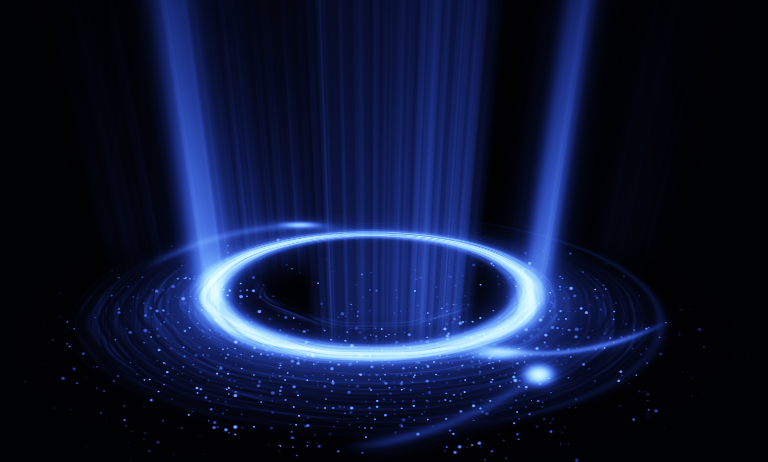
Give the GLSL for this background, as a Shadertoy shader.

```glsl
// A glowing ring of light on a dark floor, with beams and curtains rising from it.
// All parts add up as one light intensity, built from a tilted-disk radius, fanned
// ray noise and scattered sparks; an exponential tint turns it into blue to white.

const vec2 RING_CENTER = vec2(0.807, 0.363);
const vec2 RING_AXES = vec2(0.348, 0.130);
const float TILT_SHIFT = 0.6;
const vec3 TINT = vec3(0.157, 0.287, 1.0);

float hash(vec2 p) {
    return fract(sin(dot(p, vec2(127.1, 311.7))) * 43758.5453);
}

float noise(vec2 p) {
    vec2 i = floor(p), f = fract(p);
    f = f * f * (3.0 - 2.0 * f);
    return mix(mix(hash(i), hash(i + vec2(1, 0)), f.x),
               mix(hash(i + vec2(0, 1)), hash(i + vec2(1, 1)), f.x), f.y);
}

float bell(float x, float width) {
    return exp(-x * x / (width * width));
}

float band(float x, float lo, float hi, float soft) {
    return smoothstep(lo - soft, lo + soft, x) * (1.0 - smoothstep(hi - soft, hi + soft, x));
}

// Disk radius whose ellipses slide toward the viewer as they grow
float diskRadius(vec2 q) {
    float b = q.y - TILT_SHIFT;
    float k = 1.0 - TILT_SHIFT * TILT_SHIFT;
    return (b * TILT_SHIFT + sqrt(b * b + k * q.x * q.x)) / k;
}

// Vertical light: two main beams, the middle curtain and faint side rays
float rays(vec2 p) {
    float h = p.y - 0.42;
    float k = (p.x - RING_CENTER.x) / (1.0 + 0.42 * h);
    float up = max(h, 0.0);
    float fine = noise(vec2(k * 300.0, 3.0));
    float broad = noise(vec2(k * 110.0, 9.0));
    float streak = 0.45 + 0.55 * fine * broad + 0.45 * broad;

    float left = 2.4 * bell(k + 0.352, 0.033) * exp(-2.3 * up);
    left += 0.6 * bell(k + 0.325, 0.065) * exp(-3.2 * up);
    float right = 1.9 * bell(k - 0.367, 0.026) * exp(-2.2 * up);
    right += 0.35 * bell(k - 0.36, 0.055) * exp(-3.0 * up);
    float beams = (left + right) * (0.65 + 0.4 * streak) * smoothstep(0.33, 0.46, p.y);

    float middle = band(k, -0.12, 0.215, 0.03) * (0.75 + 0.65 * smoothstep(-0.12, 0.1, k));
    float curtain = 0.72 * middle * exp(-1.75 * up) * smoothstep(0.22, 0.33, p.y);
    float sides = 0.6 * band(k, -0.31, -0.13, 0.03) * exp(-3.6 * up);
    sides += 0.12 * band(k, -0.56, -0.42, 0.04) * exp(-3.0 * up);
    sides += 0.09 * band(k, 0.48, 0.60, 0.05) * exp(-2.0 * up);
    return beams + streak * (curtain + sides * smoothstep(0.38, 0.52, p.y));
}

// Bright ring, its halo, an inner arc, floor haze and thin outer tracks
float ringLight(float r, vec2 dir) {
    float wave = 0.06 * noise(dir * 3.0 + 5.0);
    float tracks = noise(vec2((r + wave) * 46.0 + 2.5 * dir.y, 2.0 * dir.x + 7.0));
    float hair = noise(vec2((r - wave) * 95.0 - 3.0 * dir.x, 3.0 * dir.y + 20.0));
    float front = smoothstep(0.7, -0.1, dir.y);
    float outer = max(r - 1.0, 0.0);

    float width = 0.065 + 0.045 * max(dir.y, 0.0);
    float gain = 4.5 + 4.0 * abs(dir.x) + 2.5 * max(-dir.y, 0.0);
    float core = gain * bell(r - 1.0, width) * (0.25 + 0.9 * tracks + 0.5 * hair);
    float halo = 1.6 * exp(-abs(r - 1.0) * (r < 1.0 ? 11.0 : 6.5));
    float inner = 0.6 * hair * bell(r - 0.70, 0.03) * smoothstep(0.1, 0.7, -dir.y - 0.3 * dir.x);

    float disk = band(r, 1.0, 1.84, 0.08) * mix(0.25, 1.0, front);
    float haze = 0.24 * exp(-2.2 * outer) * (0.6 + 0.4 * abs(dir.x));
    float swirl = tracks * tracks * hair * 1.3 * exp(-1.5 * outer);
    swirl *= 0.4 + 0.6 * abs(dir.x);
    float rim = 0.16 * bell(r - 1.81, 0.03) * smoothstep(0.1, 0.9, dir.x);
    return core + halo + inner + disk * (haze + swirl) + rim;
}

// Parabolic wisp from x = lo to hi, with its vertex at v
float wisp(vec2 p, vec2 v, float bend, float lo, float hi, float width) {
    float dx = p.x - v.x;
    float d = (p.y - v.y - bend * dx * dx) / sqrt(1.0 + 4.0 * bend * bend * dx * dx);
    return (bell(d, width) + 0.25 * bell(d, width * 3.0)) * band(p.x, lo, hi, 0.07);
}

float flare(vec2 p, vec2 center, vec2 size) {
    vec2 d = (p - center) / size;
    return exp(-dot(d, d)) + 0.25 * exp(-1.1 * length(d));
}

// One random spark per grid cell, kept where the density allows it
float sparks(vec2 p, float cell, float density) {
    vec2 id = floor(p / cell);
    vec2 spot = 0.25 + 0.5 * vec2(hash(id + 3.1), hash(id + 8.7));
    float size = mix(0.0010, 0.0038, pow(hash(id + 5.3), 3.0));
    float d = length((fract(p / cell) - spot) * cell * vec2(0.85, 1.0));
    float glow = 1.0 - smoothstep(size * 0.3, size + 0.0017, d);
    float kept = step(hash(id), density) * smoothstep(0.02, 0.12, density);
    return glow * kept * (0.4 + 4.0 * pow(hash(id + 1.9), 3.0));
}

void mainImage(out vec4 fragColor, in vec2 fragCoord) {
    vec2 p = fragCoord / iResolution.xy * vec2(1.67, 1.0);
    vec2 q = (p - RING_CENTER) / RING_AXES;
    float r = diskRadius(q);
    vec2 dir = vec2(q.x, q.y + TILT_SHIFT * (r - 1.0)) / max(r, 0.001);
    float light = 0.012 + rays(p) + ringLight(r, dir);

    // Arms sweeping off the ring
    light += 1.3 * wisp(p, vec2(1.17, 0.235), 0.85, 1.06, 1.40, 0.005);
    light += 0.4 * wisp(p, vec2(0.70, 0.03), 0.70, 0.80, 1.16, 0.010);
    light += 0.6 * wisp(p, vec2(0.65, 0.51), -0.8, 0.36, 0.72, 0.007);

    // Hot spots
    light += 9.0 * flare(p, vec2(1.172, 0.189), vec2(0.022, 0.015));
    light += 5.0 * flare(p, vec2(1.085, 0.236), vec2(0.045, 0.011));
    light += 4.0 * flare(p, vec2(0.652, 0.513), vec2(0.030, 0.005));
    light += 3.0 * flare(p, vec2(0.462, 0.375), vec2(0.022, 0.045));
    light += 3.0 * flare(p, vec2(1.145, 0.350), vec2(0.022, 0.040));

    // Sparks, densest near the front of the ring
    float density = 0.5 * exp(-1.9 * abs(r - 1.15)) * (0.55 - 0.45 * dir.y);
    for (int i = 0; i < 3; i++) {
        float layer = float(i);
        light += sparks(p + layer * vec2(0.37, 0.73), 0.014 + 0.005 * layer, density);
    }

    fragColor = vec4(1.0 - exp(-light * TINT), 1.0);
}
```
